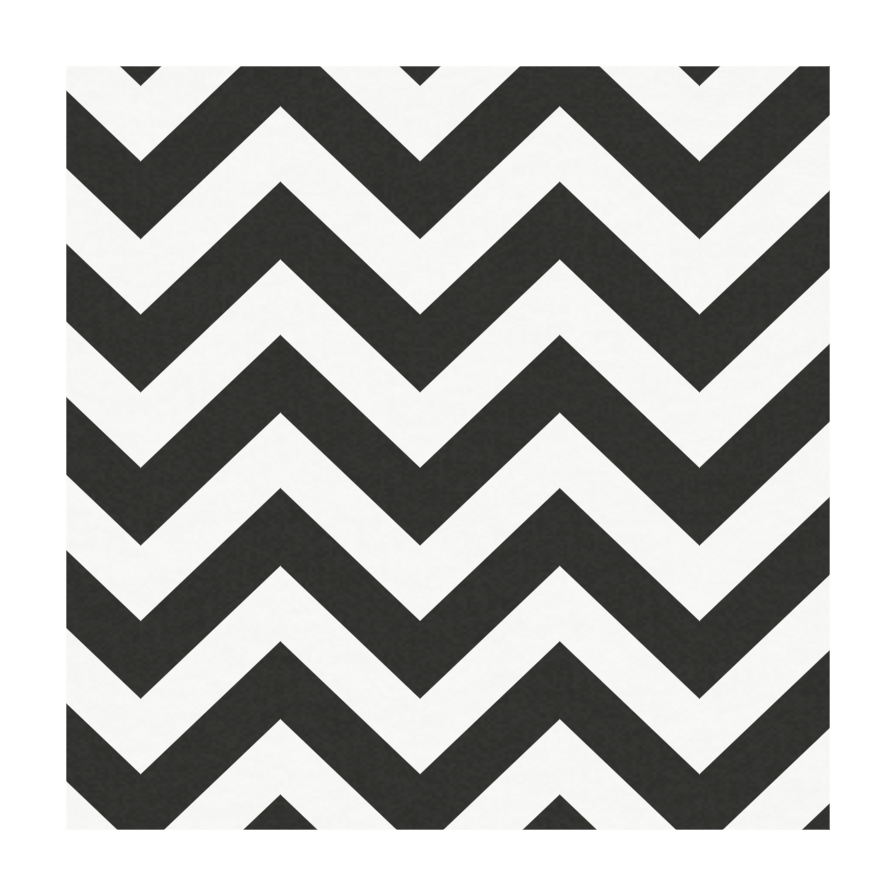
Reproduce this pattern procedurally as a WebGL 2 fragment shader.

```glsl
#version 300 es
precision highp float;
// Charcoal chevron stripes on an off-white cloth swatch with a white margin.
// A triangle wave shifts evenly spaced horizontal bands into zigzags, and
// smooth value noise adds a faint woven grain.

uniform vec2 u_resolution;
out vec4 fragColor;

float hash(vec2 p) {
  return fract(sin(dot(p, vec2(127.1, 311.7))) * 43758.5453);
}

float valueNoise(vec2 p) {
  vec2 cell = floor(p);
  vec2 f = fract(p);
  f = f * f * (3.0 - 2.0 * f);
  float low = mix(hash(cell), hash(cell + vec2(1.0, 0.0)), f.x);
  float high = mix(hash(cell + vec2(0.0, 1.0)), hash(cell + vec2(1.0, 1.0)), f.x);
  return mix(low, high, f.y);
}

// 0 at the valleys, 1 at the peaks
float triangleWave(float x) {
  return 2.0 * abs(fract(x + 0.5) - 0.5);
}

// Signed distance to the nearest dark zigzag band
float chevronDistance(vec2 p) {
  float period = 0.171;
  float centre = 0.6055 + 0.1484 * triangleWave((p.x - 0.4688) / 0.3118);
  float offset = abs(fract((p.y - centre) / period + 0.5) - 0.5) * period;
  return (offset - 0.0434) * 0.724; // vertical to perpendicular distance
}

float boxDistance(vec2 p, vec2 halfSize) {
  vec2 d = abs(p) - halfSize;
  return max(d.x, d.y);
}

void main() {
  float side = min(u_resolution.x, u_resolution.y);
  vec2 p = (gl_FragCoord.xy - 0.5 * u_resolution) / side + 0.5;
  float soft = 0.85 / side;

  // Cloth and dye, each with its own strength of grain
  float grain = valueNoise(p * vec2(260.0, 300.0)) - 0.5;
  float mottle = valueNoise(p * vec2(45.0, 110.0) + 17.0) - 0.5;
  vec3 cloth = vec3(0.968, 0.968, 0.960) + 0.012 * grain + 0.008 * mottle;
  vec3 charcoal = vec3(0.197, 0.197, 0.188) + 0.030 * grain + 0.010 * mottle;

  // Stripes printed on the cloth
  float stripe = 1.0 - smoothstep(-soft, soft, chevronDistance(p));
  vec3 swatch = mix(cloth, charcoal, stripe);

  // Square swatch on the white margin
  float inside = 1.0 - smoothstep(-soft, soft, boxDistance(p - 0.5, vec2(0.426)));
  fragColor = vec4(mix(vec3(1.0), swatch, inside), 1.0);
}
```
